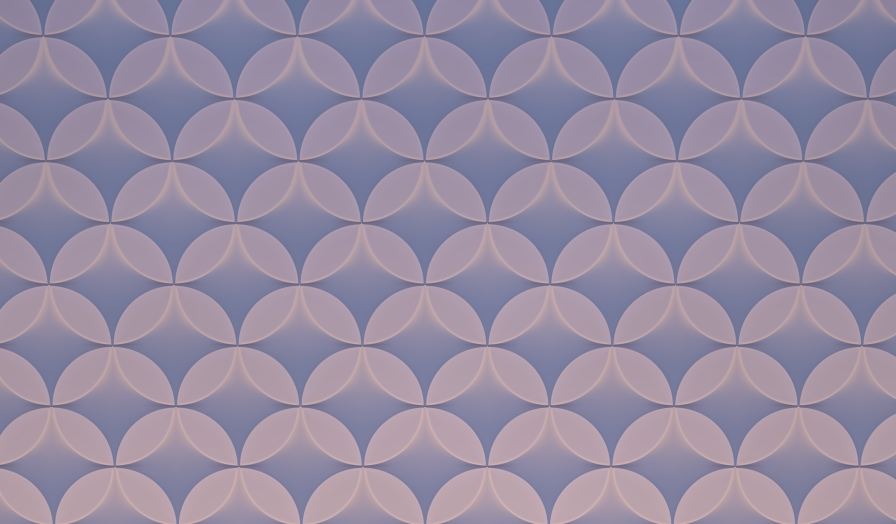
A Shadertoy shader for this pattern:

```glsl
// Raised petals on a diagonal lattice: each petal is the overlap of two circles.
// Recessed four-pointed stars between them fade from warm light to cool blue.
// A slight projection narrows the rows, and layered sines vary the surface.

// Lattice: nodes lie where column + row is even, rows count downwards
const vec2  DENSITY   = vec2(8.23, 8.286);
const vec2  OFFSET    = vec2(6.37, -0.572);
const float TILT      = 0.0285;
const float RADIUS    = 0.982;
const float RIM_WIDTH = 0.022;

// Colours at the top and the bottom of the canvas
const vec3 PETAL_TOP    = vec3(0.565, 0.525, 0.630);
const vec3 PETAL_BOTTOM = vec3(0.725, 0.630, 0.660);
const vec3 BLUE_TOP     = vec3(0.400, 0.445, 0.590);
const vec3 BLUE_BOTTOM  = vec3(0.490, 0.495, 0.620);
const vec3 HAZE_TOP     = vec3(0.520, 0.510, 0.630);
const vec3 HAZE_BOTTOM  = vec3(0.655, 0.585, 0.650);
const vec3 GLOW         = vec3(0.800, 0.670, 0.640);
const vec3 SHADOW       = vec3(0.400, 0.345, 0.430);
const vec3 RIM_COOL     = vec3(0.690, 0.640, 0.720);
const vec3 RIM_WARM     = vec3(0.800, 0.690, 0.675);

// Soft uneven tone, from -1 to 1
float surfaceTone(vec2 p) {
    float a = sin(p.x * 2.3 + 1.7 * sin(p.y * 1.9));
    float b = sin(p.y * 5.1 + 1.3 * sin(p.x * 4.3 + 0.8));
    return 0.6 * a + 0.4 * b;
}

// Canvas to lattice, with the far edge at the top
vec2 toLattice(vec2 p, float aspect) {
    float down = 1.0 - p.y;
    vec2 plane = vec2(p.x - 0.5 * aspect, down) / (1.0 - TILT * down);
    return plane * DENSITY + OFFSET;
}

// Star floor: height and side run from the star centre to its tips
vec3 starColor(float height, float side, float gap, float down) {
    vec3 blue = mix(BLUE_TOP, BLUE_BOTTOM, down);
    vec3 haze = mix(HAZE_TOP, HAZE_BOTTOM, down);
    float warmth = smoothstep(-0.55, 0.65, height - 0.25 * side);
    vec3 color = mix(blue, haze, warmth);

    // Light spilling from under the petals above
    float spill = exp(-gap / 0.09) * smoothstep(0.04, 0.45, height);
    color = mix(color, GLOW, 0.62 * spill);

    // Shade gathered in the side tips and beside upper petal edges
    float tip = smoothstep(0.42, 0.95, side) * exp(-abs(height - 0.02) / 0.07);
    color = mix(color, SHADOW, 0.75 * tip);
    float crease = exp(-gap / 0.03) * smoothstep(0.1, -0.1, height);
    return mix(color, SHADOW, 0.22 * crease);
}

// Petal face with a thin lit rim
vec3 petalColor(float depth, float lower, float down) {
    vec3 color = mix(PETAL_TOP, PETAL_BOTTOM, down);
    color *= 1.0 + 0.025 * (1.0 - smoothstep(0.0, 0.25, depth)) * (1.0 - lower);
    float offset = (depth - 0.6 * RIM_WIDTH) / RIM_WIDTH;
    float rim = exp(-offset * offset);
    vec3 rimColor = mix(RIM_COOL, RIM_WARM, lower) * mix(0.94, 1.06, down);
    return mix(color, rimColor, rim * mix(0.38, 0.55, lower));
}

void mainImage(out vec4 fragColor, in vec2 fragCoord) {
    vec2 p = fragCoord / iResolution.y;
    float aspect = iResolution.x / iResolution.y;
    float down = 1.0 - p.y;
    float pixel = DENSITY.y / iResolution.y;

    // Mirror odd squares so every petal runs from corner (0,0) to (1,1)
    vec2 q = toLattice(p, aspect);
    vec2 cell = floor(q);
    vec2 f = q - cell;
    if (mod(cell.x + cell.y, 2.0) > 0.5) f.x = 1.0 - f.x;

    // Distances to the two circle centres that form the petal
    float fromUpper = length(f - vec2(1.0, 0.0));
    float fromLower = length(f - vec2(0.0, 1.0));
    float edge = max(fromUpper, fromLower) - RADIUS;
    bool belowPetal = fromUpper > fromLower;

    // Position within the star that holds this point
    float height = belowPetal ? 1.0 - f.y : -f.y;
    float side = belowPetal ? f.x : 1.0 - f.x;
    float lower = smoothstep(-0.05, 0.05, fromUpper - fromLower);

    vec3 star = starColor(height, side, max(edge, 0.0), down);
    vec3 petal = petalColor(max(-edge, 0.0), lower, down);
    vec3 color = mix(petal, star, smoothstep(-0.75 * pixel, 0.75 * pixel, edge));

    // Uneven light and a gentle fall-off towards the sides
    color *= 1.0 + 0.012 * surfaceTone(p * 3.0);
    float across = (p.x - 0.5 * aspect) / aspect;
    color *= 1.02 - 0.2 * across * across;
    fragColor = vec4(color, 1.0);
}
```
